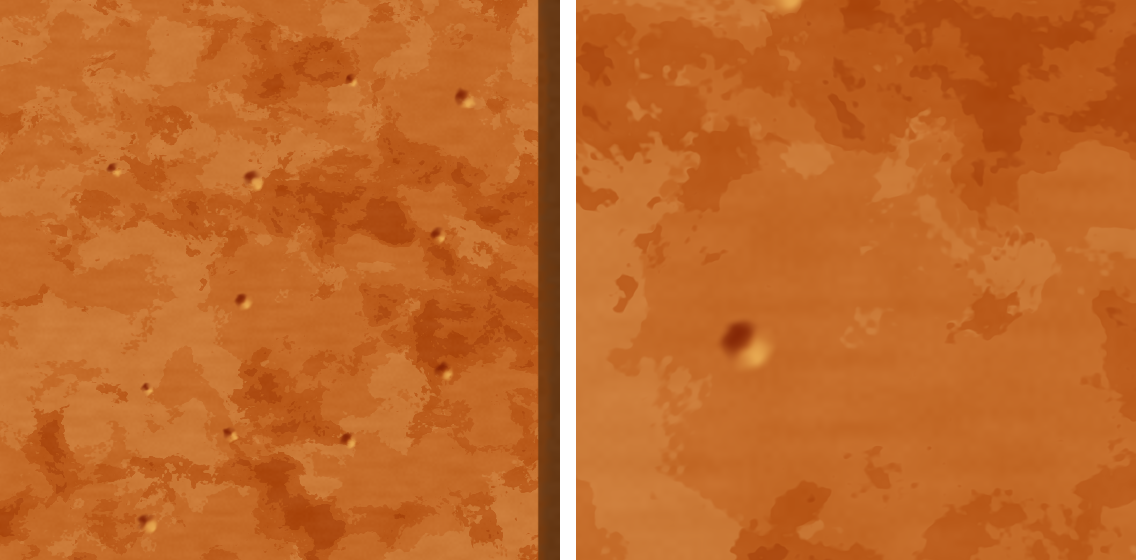
Left: the whole. Right: its middle third, enlarged.
A Shadertoy shader for this texture:

```glsl
// Rusty orange ground: ragged light and dark patches cut from warped fractal noise,
// faint horizontal smears, a few small pits lit from the upper left,
// and a shaded brown strip along the right edge.

const vec3 MID_ORANGE   = vec3(0.77, 0.42, 0.16);
const vec3 LIGHT_ORANGE = vec3(0.80, 0.485, 0.225);
const vec3 DEEP_ORANGE  = vec3(0.725, 0.345, 0.095);
const vec3 RUST         = vec3(0.66, 0.27, 0.05);
const vec3 PIT_SHADOW   = vec3(0.50, 0.13, 0.01);
const vec3 PIT_LIGHT    = vec3(0.92, 0.68, 0.33);
const vec3 STRIP_WARM   = vec3(0.47, 0.24, 0.07);
const vec3 STRIP_DULL   = vec3(0.40, 0.22, 0.08);

const float STRIP_START = 0.961;
const int   PIT_COUNT   = 11;
const float PIT_MIN     = 0.010;
const float PIT_MAX     = 0.019;
const float LIGHT_LEVEL = 0.545;
const float DEEP_LEVEL  = 0.575;
const float RUST_LEVEL  = 0.70;
const float EDGE        = 0.018;

float hash(vec2 p) {
    vec3 q = fract(vec3(p.xyx) * 0.1031);
    q += dot(q, q.yzx + 33.33);
    return fract((q.x + q.y) * q.z);
}

float noise(vec2 p) {
    vec2 cell = floor(p), f = fract(p);
    f = f * f * (3.0 - 2.0 * f);
    float low  = mix(hash(cell), hash(cell + vec2(1, 0)), f.x);
    float high = mix(hash(cell + vec2(0, 1)), hash(cell + vec2(1, 1)), f.x);
    return mix(low, high, f.y);
}

// Fractal noise in 0..1, each octave turned to hide the grid
float fbm(vec2 p) {
    float sum = 0.0, amp = 1.0, total = 0.0;
    for (int i = 0; i < 6; i++) {
        sum += amp * noise(p);
        total += amp;
        amp *= 0.58;
        p = mat2(1.6, 1.2, -1.2, 1.6) * p + 17.3;
    }
    return sum / total;
}

float patchMask(float value, float level) {
    return smoothstep(level - EDGE, level + EDGE, value);
}

vec3 ground(vec2 uv) {
    vec2 warp = vec2(noise(uv * 14.0 + 3.0), noise(uv * 14.0 + 41.0)) - 0.5;
    vec2 p = uv * vec2(0.85, 1.1) + 0.035 * warp;

    float broad  = noise(uv * 3.0 + 8.0) - 0.5;
    float grain  = noise(uv * 230.0) - 0.5;
    float smear  = noise(uv * vec2(22.0, 95.0) + 5.0) - 0.5;
    float mottle = noise(uv * 38.0 + 70.0) - 0.5;

    float lightField = fbm(p * 11.0 + 20.0) - 0.10 * broad + 0.05 * grain;
    float deepField  = fbm(p * 12.0 + 90.0) + 0.14 * broad + 0.07 * grain
                     + 0.05 * smear + 0.05 * (0.5 - uv.y);

    vec3 color = mix(MID_ORANGE, LIGHT_ORANGE, 0.9 * patchMask(lightField, LIGHT_LEVEL));
    color = mix(color, DEEP_ORANGE, 0.9 * patchMask(deepField, DEEP_LEVEL));
    color = mix(color, RUST, 0.8 * patchMask(deepField, RUST_LEVEL));
    return color + vec3(0.022, 0.032, 0.032) * (smear + 0.7 * mottle + 0.5 * grain);
}

// Each pit has a dark upper-left wall and a bright lower-right one
vec3 addPits(vec3 color, vec2 uv) {
    for (int i = 0; i < PIT_COUNT; i++) {
        float id = float(i);
        vec2 spread = fract(vec2(0.7549, 0.5698) * id + vec2(0.31, 0.17));
        vec2 jitter = vec2(hash(vec2(id, 4.0)), hash(vec2(id, 9.0))) - 0.5;
        vec2 center = vec2(0.18, 0.07) + vec2(0.74, 0.86) * spread + 0.06 * jitter;
        float size = hash(vec2(id, 21.0));
        float radius = mix(PIT_MIN, PIT_MAX, size * size);

        vec2 d = (uv - center) / radius;
        d += 0.35 * (vec2(noise(d * 1.7 + id), noise(d * 1.7 + id + 30.0)) - 0.5);
        vec2 shadowAt = d - vec2(-0.45, 0.40);
        vec2 lightAt  = d - vec2(0.55, -0.50);
        float rim = 1.0 - smoothstep(0.85, 1.35, length(d));
        float slope = dot(d, vec2(0.707, -0.707));
        float shadow = exp(-1.7 * dot(shadowAt, shadowAt)) * smoothstep(0.35, -0.25, slope);
        float light  = exp(-2.2 * dot(lightAt, lightAt)) * smoothstep(-0.15, 0.4, slope);
        color = mix(color, PIT_SHADOW, 0.9 * rim * shadow);
        color = mix(color, PIT_LIGHT, 0.9 * rim * light);
    }
    return color;
}

vec3 strip(vec2 uv) {
    float across = (uv.x - STRIP_START) / (1.0 - STRIP_START);
    float stain = noise(uv * vec2(30.0, 7.0)) - 0.5;
    float fine  = noise(uv * vec2(60.0, 90.0)) - 0.5;
    float dull = smoothstep(0.25, 0.75, across + 0.7 * stain + 0.3 * fine);
    return mix(STRIP_WARM, STRIP_DULL, dull) + 0.025 * fine;
}

void mainImage(out vec4 fragColor, in vec2 fragCoord) {
    vec2 uv = fragCoord / iResolution.xy;
    float pixel = 1.0 / iResolution.x;
    vec3 color = addPits(ground(uv), uv);
    float inStrip = smoothstep(STRIP_START - pixel, STRIP_START + pixel, uv.x);
    fragColor = vec4(mix(color, strip(uv), inStrip), 1.0);
}
```
